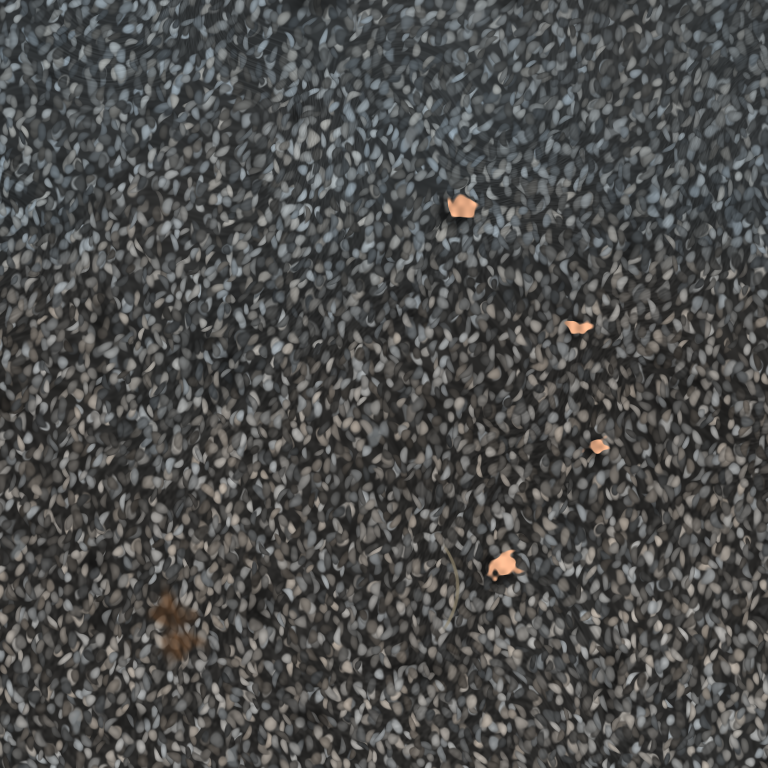
Reproduce this texture procedurally as a WebGL 1 fragment shader.

```glsl
precision highp float;
// Dark asphalt-like ground: two layers of small curled chips with soft dark rims,
// laid over one another on jittered grids, then tinted by broad cool and warm areas.
// Sparse debris lies on top: pale chips, orange flakes, one straw, a brown stain.
uniform vec2 u_resolution;

#define GRID vec2(75.0, 46.0)
#define GAP_TONE 0.15
#define DARK_CHIP 0.23
#define LIGHT_CHIP 0.65
#define TONE_BIAS 1.3
#define RIM_SHADE 0.40
#define ANGLE_SPREAD 1.5
#define WARP 0.006
#define FLAKE_COLOR vec3(0.86, 0.64, 0.50)
#define STAIN_COLOR vec3(0.33, 0.23, 0.15)
#define STRAW_COLOR vec3(0.54, 0.50, 0.41)

vec2 hash2(vec2 p) {
  vec3 q = fract(vec3(p.xyx) * vec3(0.1031, 0.1030, 0.0973));
  q += dot(q, q.yzx + 33.33);
  return fract((q.xx + q.yz) * q.zy);
}

float noise(vec2 p) {
  vec2 i = floor(p), f = fract(p);
  f = f * f * (3.0 - 2.0 * f);
  float low = mix(hash2(i).x, hash2(i + vec2(1.0, 0.0)).x, f.x);
  float high = mix(hash2(i + vec2(0.0, 1.0)).x, hash2(i + 1.0).x, f.x);
  return mix(low, high, f.y);
}

float broadNoise(vec2 p) {
  return 0.65 * noise(p) + 0.35 * noise(p * 2.3 + 17.0);
}

// Turns q so that its y axis leans to the right by the angle.
vec2 lean(vec2 q, float angle) {
  float c = cos(angle), s = sin(angle);
  return vec2(c * q.x - s * q.y, s * q.x + c * q.y);
}

// Lays one layer of chips over the colour.
vec3 layChips(vec3 color, vec2 uv, float seed, float tilt) {
  vec2 p = uv * GRID + seed;
  vec2 cell = floor(p);
  for (int y = -1; y <= 1; y++) {
    for (int x = -1; x <= 1; x++) {
      vec2 id = cell + vec2(float(x), float(y));
      vec2 shape = hash2(id + 31.7 + seed);
      vec2 look = hash2(id + 87.3 + seed);
      vec2 turn = hash2(id + 143.9 + seed);
      vec2 q = (p - id - hash2(id + seed)) * vec2(1.0, GRID.x / GRID.y);
      q = lean(q, tilt + (turn.x - 0.5) * ANGLE_SPREAD);
      q.x += (turn.y - 0.5) * 0.9 * q.y * q.y;
      float d = length(q / mix(vec2(0.30, 0.60), vec2(0.58, 1.0), shape));
      float tone = mix(DARK_CHIP, LIGHT_CHIP, pow(look.x, TONE_BIAS));
      tone *= 1.0 - RIM_SHADE * min(d * d, 1.0);
      vec3 tint = 1.0 + (look.y - 0.5) * vec3(0.09, 0.0, -0.09);
      color = mix(color, tone * tint, 1.0 - smoothstep(0.62, 1.08, d));
    }
  }
  return color;
}

// Pale chips at random places and orange flakes along an arc.
vec3 layDebris(vec3 color, vec2 uv) {
  vec2 rough = vec2(noise(uv * 90.0), noise(uv * 90.0 + 40.0)) - 0.5;
  for (int i = 0; i < 8; i++) {
    vec2 rnd = hash2(vec2(float(i) * 7.3 + 2.0, 5.1));
    vec2 q = lean(uv - rnd + rough * 0.010, 0.3 + rnd.x * 0.5);
    float d = length(q / vec2(0.008, 0.017));
    color = mix(color, vec3(0.49, 0.51, 0.52), 0.65 * (1.0 - smoothstep(0.5, 1.1, d)));
  }
  for (int i = 0; i < 4; i++) {
    float k = float(i);
    vec2 center = vec2(0.60 + 0.19 * sin(k * 0.95), 0.73 - 0.155 * k);
    float size = 0.016 + 0.005 * cos(k * 2.1);
    vec2 q = uv - center;
    float shade = length((q + size * vec2(0.5, 0.3)) / size);
    color *= 1.0 - 0.5 * (1.0 - smoothstep(0.4, 1.5, shade));
    q = lean(q + rough * size * 1.1, 0.7 - 0.45 * k);
    float d = length(q / (size * vec2(1.15, 0.62)));
    vec3 flake = FLAKE_COLOR * (0.82 + 0.4 * noise(uv * 110.0));
    color = mix(color, flake, 1.0 - smoothstep(0.72, 1.1, d));
  }
  return color;
}

void main() {
  vec2 uv = gl_FragCoord.xy / u_resolution.y;
  vec2 bend = vec2(noise(uv * 55.0), noise(uv * 55.0 + 70.0)) - 0.5;
  vec2 ground = uv + WARP * bend;
  float tilt = mix(-0.12, 0.38, uv.y) + 0.5 * (noise(uv * 6.0) - 0.5);

  // Chips over dark gaps, with fine mottling
  vec3 color = vec3(GAP_TONE);
  color = layChips(color, ground, 11.0, tilt);
  color = layChips(color, ground, 53.4, tilt);
  color += 0.07 * (noise(lean(uv, tilt) * vec2(210.0, 140.0)) - 0.5);

  // Broad light: hazy at the top, crisp at the bottom, with darker hollows
  float haze = smoothstep(0.45, 1.0, uv.y) * (0.5 + 0.5 * uv.x);
  color = mix(color, vec3(0.32), 0.32 * haze);
  color *= 0.90 + 0.26 * broadNoise(uv * 5.0 + 3.0) + 0.08 * abs(uv.y - 0.5);
  color *= 1.0 - 0.35 * smoothstep(0.70, 0.92, broadNoise(uv * 15.0 + 9.0));
  float cool = smoothstep(0.35, 0.95, uv.y) + 1.2 * (broadNoise(uv * 4.0 + 21.0) - 0.55);
  color *= mix(vec3(1.02, 1.0, 0.97), vec3(0.95, 1.01, 1.04), clamp(cool, 0.0, 1.0));

  // Brown stain with streaks
  vec2 q = lean(uv - vec2(0.225, 0.195), -0.4);
  float stain = 1.0 - smoothstep(0.3, 1.1, length(q / vec2(0.032, 0.056)) + bend.x);
  color = mix(color, STAIN_COLOR * (0.6 + 0.8 * noise(q * vec2(190.0, 45.0))), 0.7 * stain);

  // Bent straw
  float rise = uv.y - 0.235;
  float side = abs(uv.x - 0.596 + 6.0 * rise * rise);
  float straw = (1.0 - smoothstep(0.0008, 0.0035, side)) * (1.0 - smoothstep(0.045, 0.06, abs(rise)));
  color = mix(color, STRAW_COLOR, 0.7 * straw);

  gl_FragColor = vec4(clamp(layDebris(color, uv), 0.0, 1.0), 1.0);
}
```
